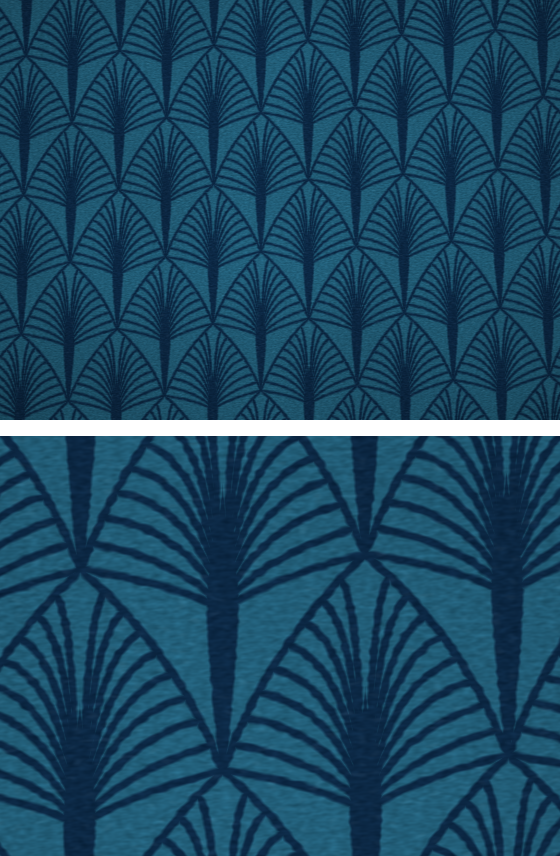
Top, the full canvas; bottom, a detail of the centre.
Reproduce this pattern procedurally as a Shadertoy shader.

```glsl
// Art deco palm-fan scales in navy line work on teal knitted cloth.

// Layout, as fractions of the canvas height
const float REPEAT_WIDTH = 0.2262;
const vec2 FIRST_APEX = vec2(0.508, 0.5606);
const float ROW_SLOPE = 0.055;     // rows climb to the right
const float KEYSTONE = 0.03;       // repeats narrow towards the top
const float KEYSTONE_AXIS = 0.62;

// Motif, in repeat widths, with the apex at the origin
const float ROW_PERIOD = 1.464;
const vec2 CORNER = vec2(0.5, -0.5 * ROW_PERIOD);
const vec2 ARCH_BEND = vec2(0.341, -0.304);
const int LEAVES = 9;
const int CURVE_STEPS = 7;
const float ARCH_HALF_WIDTH = 0.0145;
const float LEAF_HALF_WIDTH = 0.0135;
const float STEM_FOOT = 0.012;
const float STEM_CORE = 0.058;

// Cloth
const vec3 TEAL = vec3(0.127, 0.357, 0.457);
const vec3 NAVY = vec3(0.043, 0.150, 0.257);
const vec2 KNIT_SCALE = vec2(105.0, 260.0);
const float KNIT_STRENGTH = 0.16;
const float FLECK_STRENGTH = 0.035;
const float INK_WOBBLE = 0.009;
const float EDGE_SOFTNESS = 0.0035;
const float VIGNETTE = 0.45;

vec2 hashGradient(vec2 cell) {
    vec2 h = vec2(dot(cell, vec2(127.1, 311.7)), dot(cell, vec2(269.5, 183.3)));
    return 2.0 * fract(sin(h) * 43758.5) - 1.0;
}

float gradientNoise(vec2 p) {
    vec2 i = floor(p), f = fract(p);
    vec2 u = f * f * f * (f * (f * 6.0 - 15.0) + 10.0);
    vec2 e = vec2(0.0, 1.0);
    float low = mix(dot(hashGradient(i), f),
                    dot(hashGradient(i + e.yx), f - e.yx), u.x);
    float high = mix(dot(hashGradient(i + e.xy), f - e.xy),
                     dot(hashGradient(i + e.yy), f - e.yy), u.x);
    return mix(low, high, u.y);
}

vec2 bezier(vec2 a, vec2 b, vec2 c, float t) {
    return mix(mix(a, b, t), mix(b, c, t), t);
}

float segmentDistance(vec2 p, vec2 a, vec2 b) {
    vec2 pa = p - a, ba = b - a;
    return length(pa - ba * clamp(dot(pa, ba) / dot(ba, ba), 0.0, 1.0));
}

float curveDistance(vec2 p, vec2 a, vec2 b, vec2 c) {
    float d = 1e3;
    vec2 from = a;
    for (int i = 1; i <= CURVE_STEPS; i++) {
        vec2 to = bezier(a, b, c, float(i) / float(CURVE_STEPS));
        d = min(d, segmentDistance(p, from, to));
        from = to;
    }
    return d;
}

// Signed distance to the ink of one palm
float palmDistance(vec2 p) {
    p.x = abs(p.x);

    // Pointed arch
    float d = curveDistance(p, vec2(0.0), ARCH_BEND, CORNER) - ARCH_HALF_WIDTH;

    // Stem swelling into the core, then tapering to a spike
    float stem = mix(STEM_FOOT, STEM_CORE, smoothstep(-1.6, -0.82, p.y));
    stem = mix(stem, -0.02, smoothstep(-0.86, -0.3, p.y));
    d = min(d, p.x - stem);

    // Leaves rising along the core, then arching over to the outline
    for (int i = 0; i < LEAVES; i++) {
        float u = float(i) / float(LEAVES - 1);
        vec2 tip = bezier(vec2(0.0), ARCH_BEND, CORNER, mix(1.0, 0.13, u));
        vec2 root = vec2(0.015, mix(-0.89, -0.72, u));
        float lift = mix(0.62, 0.86, smoothstep(0.0, 0.35, u));
        vec2 bend = vec2(mix(0.38, 0.27, u) * tip.x, mix(root.y, tip.y, lift));
        d = min(d, curveDistance(p, root, bend, tip) - LEAF_HALF_WIDTH);
    }
    return d;
}

// Wraps a point into the box that hangs below its apex
vec2 wrapToPalm(vec2 p) {
    return vec2(fract(p.x + 0.5) - 0.5, (fract(p.y / ROW_PERIOD) - 1.0) * ROW_PERIOD);
}

void mainImage(out vec4 fragColor, in vec2 fragCoord) {
    vec2 p = fragCoord / iResolution.y;

    // Lattice coordinates
    vec2 q = p;
    q.x = KEYSTONE_AXIS + (p.x - KEYSTONE_AXIS) * (1.0 + KEYSTONE * (p.y - 0.5));
    q -= FIRST_APEX;
    q.y -= ROW_SLOPE * q.x;
    q /= REPEAT_WIDTH;

    // Two staggered sets of palms with a slightly ragged print edge
    float d = min(palmDistance(wrapToPalm(q)), palmDistance(wrapToPalm(q - CORNER)));
    d += INK_WOBBLE * gradientNoise(q * vec2(18.0, 40.0));
    float soft = EDGE_SOFTNESS + 1.0 / (iResolution.y * REPEAT_WIDTH);
    vec3 color = mix(NAVY, TEAL, smoothstep(-soft, soft, d));

    // Knit streaks, pale flecks, soft folds and darker edges
    vec2 thread = vec2(p.x, p.y - ROW_SLOPE * p.x);
    float knit = gradientNoise(thread * KNIT_SCALE)
               + 0.7 * gradientNoise(thread * KNIT_SCALE * 1.7 + 17.0);
    float fleck = smoothstep(0.1, 0.6, gradientNoise(thread * KNIT_SCALE * 0.8 + 41.0));
    color *= 1.0 + KNIT_STRENGTH * knit + 0.08 * gradientNoise(p * 4.0);
    color += FLECK_STRENGTH * (fleck + 0.5 * knit);
    vec2 fromCenter = fragCoord / iResolution.xy - vec2(0.5, 0.55);
    color *= 1.03 - VIGNETTE * dot(fromCenter, fromCenter);
    fragColor = vec4(color, 1.0);
}
```
